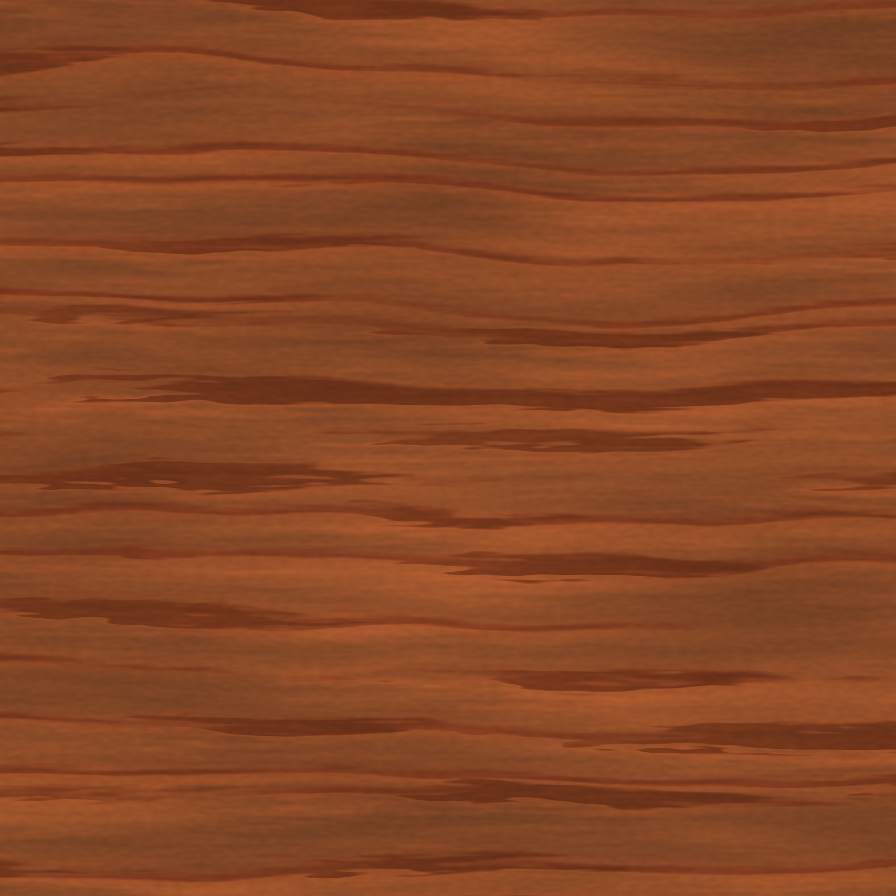
A Shadertoy shader for this texture:

```glsl
// Reddish brown wood with grain running from left to right.
// Warped rows of growth lines swell into ragged dark patches, each with a
// rusty halo and a warm band below it, over stretched gradient noise.

#define ROWS 19.0          // growth lines per canvas height
#define WAVE 0.036         // slow bending of the lines
#define THIN 0.0024        // half width of a thin line
#define SWELL 0.043        // added half width in the thick patches
#define RAGGED 0.21        // length of the fingers at patch ends
#define FIBRES 105.0       // fibre density across the grain
#define GLOW 0.015         // depth of the warm band below a line
#define OLIVE vec3(0.475, 0.262, 0.145)
#define ORANGE vec3(0.655, 0.345, 0.175)
#define RUST vec3(0.575, 0.270, 0.140)
#define DARK vec3(0.410, 0.190, 0.095)
#define RUST_LINE vec3(0.475, 0.220, 0.115)

vec2 hash2(vec2 p) {
    vec3 q = fract(p.xyx * vec3(0.1031, 0.1030, 0.0973));
    q += dot(q, q.yzx + 33.33);
    return fract((q.xx + q.yz) * q.zy);
}

float cornerSlope(vec2 cell, vec2 offset) {
    float angle = 6.2832 * hash2(cell).x;
    return dot(vec2(cos(angle), sin(angle)), offset);
}

// Gradient noise, roughly -0.7 to 0.7
float gradientNoise(vec2 p) {
    vec2 i = floor(p), f = p - i;
    vec2 u = f * f * f * (f * (f * 6.0 - 15.0) + 10.0);
    vec2 e = vec2(1.0, 0.0);
    float low = mix(cornerSlope(i, f), cornerSlope(i + e, f - e), u.x);
    float high = mix(cornerSlope(i + e.yx, f - e.yx), cornerSlope(i + e.xx, f - e.xx), u.x);
    return mix(low, high, u.y);
}

void mainImage(out vec4 fragColor, in vec2 fragCoord) {
    vec2 p = fragCoord / iResolution.y + vec2(3.7, 5.3);

    // Fibres and the bent height across the grain
    float fibre = gradientNoise(p * vec2(7.0, FIBRES))
                + 0.6 * gradientNoise(p * vec2(19.0, FIBRES * 1.9) + 40.0);
    float height = p.y + WAVE * gradientNoise(p * vec2(1.7, 3.0))
                 + 0.016 * gradientNoise(p * vec2(4.5, 8.0) + 11.0)
                 + 0.0028 * fibre;

    // Growth lines: gather cover, colour, halo and warm band from nearby rows
    float cover = 0.0, halo = 0.0, warm = 0.0;
    vec3 lineColor = DARK;
    for (int k = -1; k <= 1; k++) {
        float row = floor(height * ROWS) + float(k);
        vec2 rnd = hash2(vec2(row, 7.0));
        float d = height - (row + 0.5 + 0.7 * (rnd.x - 0.5)) / ROWS;
        float along = p.x + RAGGED * fibre;
        float bulge = gradientNoise(vec2(along * 2.3 + rnd.x * 50.0, rnd.y * 60.0));
        float fade = gradientNoise(vec2(along * 1.6 + rnd.y * 70.0, rnd.x * 90.0));
        float thick = smoothstep(0.0, 0.3, bulge);
        float halfWidth = THIN + SWELL * max(bulge, 0.0) * (0.65 + 0.7 * fibre);
        halfWidth = min(halfWidth, 0.017);
        float strength = max(smoothstep(-0.32, 0.05, fade), 0.9 * thick);

        // Crisp lower edge, softer upper edge
        float softness = d < 0.0 ? 0.0026 : 0.0050;
        float edge = abs(d) - halfWidth;
        float lineCover = strength * (1.0 - smoothstep(-0.4 * softness, softness, edge));
        vec3 tint = mix(RUST_LINE, DARK, clamp(thick + 0.6 * (rnd.y - 0.4), 0.0, 1.0));
        if (lineCover > cover) {
            cover = lineCover;
            lineColor = tint;
        }
        float away = max(edge, 0.0);
        halo = max(halo, strength * exp(-away / 0.006));
        if (d < 0.0) warm = max(warm, strength * exp(-away / GLOW));
    }

    // Ground between the lines
    float tone = 0.28 + 0.75 * gradientNoise(p * vec2(2.0, 9.0) + 23.0)
               + 0.45 * gradientNoise(vec2(p.x * 3.0, height * 42.0))
               + 0.18 * fibre + 0.55 * warm;
    vec3 color = mix(OLIVE, ORANGE, clamp(tone, 0.0, 1.0));
    color = mix(color, RUST, 0.50 * halo);

    // Dark lines, streaked by the fibres
    color = mix(color, lineColor * (1.0 + 0.10 * fibre), 0.95 * cover);

    // Fine pores and broad shading
    float pores = gradientNoise(p * vec2(85.0, 190.0));
    float shade = gradientNoise(p * vec2(1.8, 3.0) + 61.0);
    color *= 1.0 + 0.065 * pores + 0.13 * shade + 0.03 * fibre;

    fragColor = vec4(color, 1.0);
}
```
